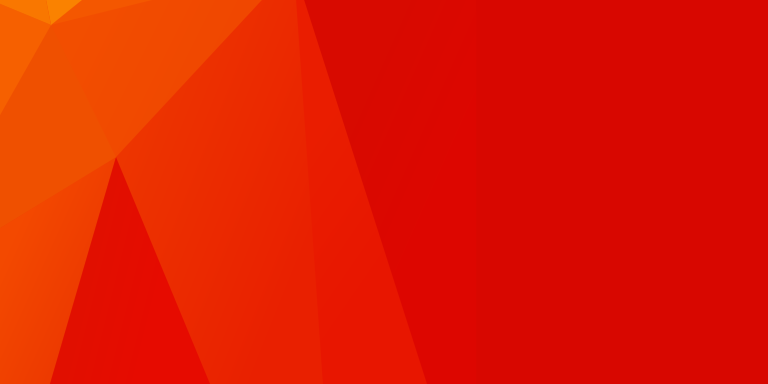
This background is drawn by a Shadertoy shader. Its source:

```glsl
// Signed distance to the line a-b, positive on its left side
float side(vec2 p, vec2 a, vec2 b) {
    vec2 d = normalize(b - a);
    return d.x * (p.y - a.y) - d.y * (p.x - a.x);
}

// Sector at an apex, counterclockwise from one ray to another
float wedge(vec2 p, vec2 apex, vec2 from, vec2 to) {
    return min(side(p, apex, from), side(p, to, apex));
}

// Blend between two colours along the segment a-b
vec3 ramp(vec2 p, vec2 a, vec2 b, vec3 start, vec3 end) {
    vec2 d = b - a;
    return mix(start, end, clamp(dot(p - a, d) / dot(d, d), 0.0, 1.0));
}

// Lay a facet over the colour with a soft edge
vec3 facet(vec3 under, vec3 over, float dist, float soft) {
    return mix(under, over, smoothstep(-soft, soft, dist));
}

void mainImage(out vec4 fragColor, in vec2 fragCoord) {
    vec2 p = fragCoord / iResolution.xy * vec2(2.0, 1.0);
    float soft = 0.7 / iResolution.y;

    // Shared corners of the facets
    vec2 crown = vec2(0.133, 0.935);
    vec2 peak = vec2(0.302, 0.591);
    vec2 leftHigh = vec2(0.0, 0.70);
    vec2 leftLow = vec2(0.0, 0.406);
    vec2 leftTop = vec2(0.0, 0.99);
    vec2 topRidge = vec2(0.682, 1.0);
    vec2 topNotch = vec2(0.12, 1.0);
    vec2 topGold = vec2(0.2135, 1.0);
    vec2 topAmber = vec2(0.396, 1.0);
    vec2 baseLeft = vec2(0.130, 0.0);
    vec2 baseRight = vec2(0.547, 0.0);

    // Broad red planes on the right
    vec3 col = vec3(0.847, 0.028, 0.0);
    vec3 crimson = ramp(p, vec2(0.93, 0.72), vec2(1.2, 0.6),
                        vec3(0.847, 0.038, 0.0), vec3(0.867, 0.024, 0.0));
    col = facet(col, crimson, 1.24 - p.x, soft);

    // Slanted scarlet planes
    vec3 scarlet = ramp(p, vec2(0.79, 0.6), vec2(1.08, 0.4),
                        vec3(0.916, 0.115, 0.0), vec3(0.908, 0.085, 0.0));
    col = facet(col, scarlet, side(p, vec2(1.112, 0.0), vec2(0.792, 1.0)), soft);
    vec3 vermilion = ramp(p, vec2(0.32, 0.6), vec2(0.82, 0.4),
                          vec3(0.929, 0.208, 0.0), vec3(0.914, 0.125, 0.0));
    col = facet(col, vermilion, side(p, vec2(0.841, 0.0), vec2(0.771, 1.0)), soft);

    // Facets around the peak
    vec3 ember = ramp(p, vec2(0.0, 0.3), vec2(0.22, 0.2),
                      vec3(0.953, 0.285, 0.0), vec3(0.929, 0.225, 0.0));
    col = facet(col, ember, wedge(p, peak, leftLow, baseLeft), soft);
    vec3 ruby = ramp(p, vec2(0.2, 0.2), vec2(0.4, 0.15),
                     vec3(0.882, 0.060, 0.0), vec3(0.902, 0.042, 0.0));
    col = facet(col, ruby, wedge(p, peak, baseLeft, baseRight), soft);
    vec3 orange = ramp(p, vec2(0.2, 0.9), vec2(0.5, 0.75),
                       vec3(0.949, 0.305, 0.0), vec3(0.941, 0.280, 0.0));
    float upper = wedge(p, peak, topRidge, leftLow);
    col = facet(col, orange, upper, soft);
    col = facet(col, vec3(0.937, 0.312, 0.0), min(upper, side(p, peak, crown)), soft);

    // Bright fan around the crown
    col = facet(col, vec3(0.965, 0.375, 0.0), wedge(p, crown, leftTop, leftHigh), soft);
    col = facet(col, vec3(0.957, 0.340, 0.0), wedge(p, crown, topAmber, topGold), soft);
    col = facet(col, vec3(0.980, 0.510, 0.0), wedge(p, crown, topGold, topNotch), soft);
    col = facet(col, vec3(0.976, 0.465, 0.0), wedge(p, crown, topNotch, leftTop), soft);

    fragColor = vec4(col, 1.0);
}
```
